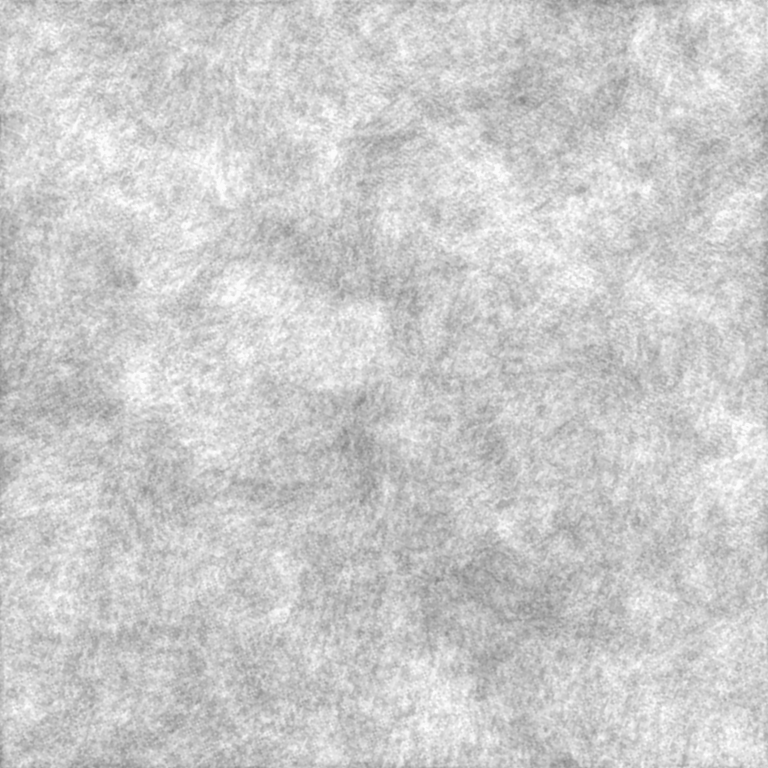
This texture is drawn by a WebGL 1 fragment shader. Its source:

```glsl
precision highp float;

uniform vec2 u_resolution;

float hash(vec2 p) {
    return fract(sin(dot(p, vec2(127.1, 311.7))) * 43758.5453);
}

// Value noise centred on zero
float noise(vec2 p) {
    vec2 cell = floor(p);
    vec2 f = fract(p);
    f = f * f * (3.0 - 2.0 * f);
    float low = mix(hash(cell), hash(cell + vec2(1.0, 0.0)), f.x);
    float high = mix(hash(cell + vec2(0.0, 1.0)), hash(cell + vec2(1.0, 1.0)), f.x);
    return mix(low, high, f.y) - 0.5;
}

mat2 rotation(float angle) {
    float c = cos(angle);
    float s = sin(angle);
    return mat2(c, s, -s, c);
}

// Octaves of nearly equal strength, from broad clouds to fine mottling
float clouds(vec2 p) {
    float sum = 0.0;
    vec2 q = p * 3.0 + 7.3;
    for (int i = 0; i < 7; i++) {
        sum += noise(q);
        q = rotation(0.65) * q * 2.03 + 11.7;
    }
    return sum;
}

// Short brushed fibres whose direction changes from place to place
float fibres(vec2 p) {
    float slanted = noise(rotation(-0.6) * p * vec2(75.0, 240.0));
    float upright = noise(rotation(0.12) * p * vec2(230.0, 65.0) + 41.0);
    float region = smoothstep(-0.12, 0.12, noise(p * 6.0 + 23.0));
    return mix(slanted, upright, region);
}

void main() {
    vec2 uv = gl_FragCoord.xy / u_resolution;
    vec2 warp = vec2(noise(uv * 14.0 + 3.0), noise(uv * 14.0 + 57.0));
    vec2 p = uv + 0.03 * warp;

    float tone = 0.798 + 0.098 * clouds(p);
    tone += 0.09 * fibres(uv);

    // Fine paper grain
    tone += 0.15 * noise(rotation(0.4) * uv * 340.0 + 5.0);

    // Pale worn patches with ragged outlines
    float wear = noise(p * 4.2 + 31.0) + 0.3 * noise(p * 19.0);
    tone += 0.07 * smoothstep(0.17, 0.42, wear);

    // Thin grey border, streaked along each side
    vec2 inset = min(uv, 1.0 - uv);
    float edge = min(inset.x, inset.y);
    vec2 along = inset.x < inset.y ? vec2(260.0, 18.0) : vec2(18.0, 260.0);
    float border = 1.0 - smoothstep(0.0, 0.014, edge);
    tone += border * (0.13 * noise(uv * along) - 0.05);

    gl_FragColor = vec4(vec3(clamp(tone, 0.52, 0.985)), 1.0);
}
```
